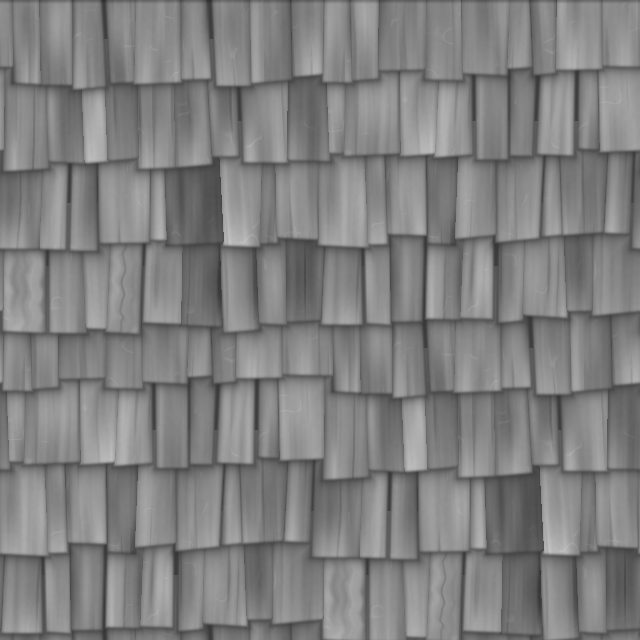
This texture is drawn by a Shadertoy shader. Its source:

```glsl
// Weathered grey wooden shingles in overlapping rows; a four-row block repeats twice, shifted half a width.
#define COLS 18.0          // shingles per row
#define ROWS 4             // rows per block
#define ROW_PITCH 0.1276   // spacing of rows inside a block
#define BLOCK_PITCH 0.482  // spacing of the blocks
#define FIRST_ROW 0.866    // lower edge of the top row
#define RISE 0.025         // climb of each row across the block
#define EDGE_JITTER 0.76   // irregularity of shingle widths
#define LEAN 0.11          // slant of shingle sides
#define SOFT 0.0032        // edge softness
#define SHADOW 0.62        // depth of the cast shadow
#define SHADOW_GREY 0.19   // darkest tone between shingles

float hash(vec2 p) {
    vec3 q = fract(vec3(p.xyx) * 0.1031);
    q += dot(q, q.yzx + 33.33);
    return fract((q.x + q.y) * q.z);
}

float noise(vec2 p) {
    vec2 i = floor(p), f = fract(p);
    f = f * f * (3.0 - 2.0 * f);
    return mix(mix(hash(i), hash(i + vec2(1, 0)), f.x),
               mix(hash(i + vec2(0, 1)), hash(i + vec2(1, 1)), f.x), f.y);
}

// Slanted boundary between two neighbouring shingles
float sideEdge(float i, float row, float height) {
    vec2 id = vec2(mod(i, COLS), row);
    float shift = EDGE_JITTER * (hash(id + 11.3) - 0.5);
    return (i + shift) / COLS + LEAN * (hash(id + 47.9) - 0.5) * (height - 0.06);
}

// Half width of the gap at a boundary: some closed, most hairline, a few wide
float gapWidth(float i, float row) {
    float h = hash(vec2(mod(i, COLS), row) + 83.1);
    return mix(-0.0018, 0.0042, h * h * h);
}

// Brightness of the wood; q is measured from the lower left corner
float wood(vec2 q, float width, vec2 id) {
    float kind = hash(id + 5.7);
    float tone = 0.56 + 0.12 * (hash(id + 21.4) - 0.5);
    tone -= 0.12 * step(kind, 0.13);
    tone += 0.04 * step(0.88, kind);
    float across = q.x / width;
    tone += 0.12 * (hash(id + 61.2) - 0.5) * (across - 0.5);

    // Wavy figure on a few boards
    float figure = step(0.93, hash(id + 71.8));
    vec2 g = q + id * vec2(3.17, 5.31);
    g.x += figure * 0.0025 * sin(q.y * 150.0 + 3.0 * noise(g * 60.0));
    g.x += 0.003 * noise(g * vec2(20.0, 16.0));

    // Stains, streaks and fine grain
    tone += 0.20 * (noise(g * vec2(40.0, 10.0)) - 0.5);
    tone += 0.08 * (noise(g * vec2(105.0, 6.0)) - 0.5);
    tone += 0.03 * (noise(g * vec2(250.0, 12.0)) - 0.5);
    tone += 0.012 * (noise(g * vec2(200.0, 160.0)) - 0.5);

    // Dark splits and pale scratches
    float split = noise(g * vec2(140.0, 5.0) + 31.0);
    tone -= 0.07 * smoothstep(0.78, 0.98, split);
    float scratch = abs(noise(g * vec2(60.0, 45.0) + 77.0) - 0.5);
    float patchy = smoothstep(0.72, 0.88, noise(g * 38.0 + 19.0));
    tone += 0.04 * patchy * (1.0 - smoothstep(0.0, 0.08, scratch));

    // Worn lower part, dim sides
    tone += 0.04 * exp(-q.y * 22.0) - 0.015;
    float side = min(q.x, width - q.x);
    return tone * mix(0.82, 1.0, smoothstep(-0.001, 0.009, side));
}

// Paints one row over the rows below it
float paintRow(float under, vec2 uv, int n) {
    float row = float(n % ROWS), block = float(n / ROWS);
    float base = FIRST_ROW - row * ROW_PITCH - block * BLOCK_PITCH;
    float height = uv.y - base;
    if (height < -0.09 || height > 0.2) return under;

    float x = uv.x + 0.5 * block;
    float cell = floor(x * COLS);
    float nearest = 1.0, tone = under;
    for (int k = -1; k <= 1; k++) {
        float i = cell + float(k);
        vec2 id = vec2(mod(i, COLS), row);
        float left = sideEdge(i, row, height) + gapWidth(i, row);
        float right = sideEdge(i + 1.0, row, height) - gapWidth(i + 1.0, row);
        float width = max(right - left, 0.004);

        // Uneven, slightly tilted lower edge
        float bottom = RISE * id.x / COLS + 0.019 * (hash(id + 33.6) - 0.5);
        bottom += 0.18 * (hash(id + 95.2) - 0.4) * (x - left - 0.5 * width);
        vec2 d = vec2(max(left - x, x - right), bottom - height);
        float dist = min(max(d.x, d.y), 0.0) + length(max(d, 0.0));
        if (dist < nearest) {
            nearest = dist;
            tone = wood(vec2(x - left, height - bottom), width, id);
            tone *= mix(0.88, 1.0, smoothstep(0.0, 0.006, -d.y));
        }
    }
    float gap = max(nearest, 0.0);
    float shade = SHADOW * exp(-gap / 0.0075) + 0.14 * exp(-gap / 0.028);
    return mix(mix(under, SHADOW_GREY, shade), tone, smoothstep(-SOFT, SOFT, -nearest));
}

void mainImage(out vec4 fragColor, in vec2 fragCoord) {
    vec2 uv = fragCoord / iResolution.xy;
    float grey = 0.3;
    for (int n = 2 * ROWS; n >= 0; n--) grey = paintRow(grey, uv, n);
    grey *= mix(0.75, 1.0, smoothstep(0.0, 0.007, 1.0 - uv.y));
    fragColor = vec4(vec3(clamp(grey, 0.0, 1.0)), 1.0);
}
```
